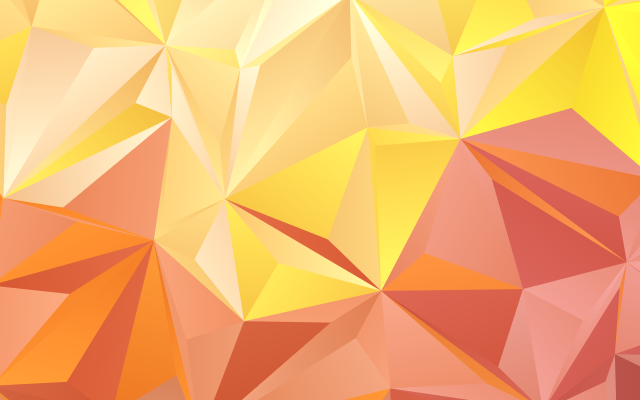
Write a Shadertoy shader that draws this background.

```glsl
// Low-poly mesh of sharp triangular facets, from pale yellow above to salmon and red below.
#define CELL 0.31      // mesh spacing, in canvas heights
#define JITTER 0.39    // vertex displacement, in cells
#define SHADE 1.0      // strength of the gradient inside a facet
#define DRIFT 0.22     // waviness of the border between the light and warm zones
#define PEACH vec3(1.00, 0.84, 0.50)
#define SALMON vec3(0.96, 0.60, 0.43)
#define YELLOW vec3(1.00, 0.86, 0.32)
#define CREAM vec3(1.00, 0.88, 0.71)
#define ORANGE vec3(0.99, 0.55, 0.18)
#define RED vec3(0.88, 0.40, 0.25)
#define PALE vec3(1.00, 0.98, 0.84)

vec3 hash3(vec2 p) {
    vec3 q = fract(p.xyx * vec3(0.1031, 0.1030, 0.0973));
    q += dot(q, q.yxz + 33.33);
    return fract((q.xxy + q.yzz) * q.zyx);
}

float cornerSlope(vec2 id, vec2 offset) {
    return dot(hash3(id).xy * 2.0 - 1.0, offset);
}

float gradientNoise(vec2 p) {
    vec2 i = floor(p), f = p - i, e = vec2(0.0, 1.0);
    vec2 s = f * f * f * (f * (f * 6.0 - 15.0) + 10.0);
    return mix(mix(cornerSlope(i, f), cornerSlope(i + e.yx, f - e.yx), s.x),
               mix(cornerSlope(i + e, f - e), cornerSlope(i + 1.0, f - 1.0), s.x), s.y);
}

vec2 meshVertex(vec2 id) {
    return id + JITTER * (2.0 * hash3(id + 41.0).xy - 1.0);
}

float cross2(vec2 a, vec2 b) { return a.x * b.y - a.y * b.x; }

float edgeDistance(vec2 p, vec2 a, vec2 b) {
    return cross2(b - a, p - a) / max(length(b - a), 1e-4);
}

// Positive inside a counter-clockwise triangle
float triangleDistance(vec2 p, vec2 a, vec2 b, vec2 c) {
    return min(edgeDistance(p, a, b), min(edgeDistance(p, b, c), edgeDistance(p, c, a)));
}

// Flat facet colour; u is the facet centre on the unit canvas
vec3 facetColor(vec2 u, vec3 r) {
    float dip = (u.x - 0.43) / 0.19;
    float border = 0.64 - 0.36 * exp(-dip * dip);
    float zone = u.y - border + DRIFT * gradientNoise(u * 4.0) + 0.26 * (r.x - 0.5);
    vec3 col;
    if (zone > 0.0) {
        float pick = r.y + 0.35 * (u.x - 0.5);
        col = pick < 0.26 ? CREAM : pick < 0.69 ? PEACH : YELLOW;
        if (pick >= 0.69) col.yz += vec2(0.06, -0.12) * smoothstep(0.6, 1.0, u.x);
        float glow = (u.x - 0.45) / 0.22;
        col = mix(col, PALE, 0.65 * exp(-glow * glow) * smoothstep(0.65, 1.0, u.y));
    } else {
        float redShare = 0.2 + 0.5 * (0.3 - u.y) + 0.15 * (u.x - 0.5);
        float pick = r.y + 0.5 * (u.x - 0.45);
        col = r.z < redShare ? RED : pick < 0.36 ? ORANGE : SALMON;
        col += vec3(-0.03, -0.02, 0.09) * smoothstep(0.5, 0.9, u.x);
        col *= 1.0 - 0.14 * smoothstep(0.2, 0.0, u.y) * r.x;
    }
    return col * (1.0 + (r.z - 0.5) * vec3(0.03, 0.08, 0.12));
}

// Adds one facet, weighted by its smoothed coverage of the pixel
void addFacet(inout vec4 sum, vec2 p, vec2 a, vec2 b, vec2 c, vec2 seed, float pixel) {
    float cover = clamp(triangleDistance(p, a, b, c) / pixel + 0.5, 0.0, 1.0);
    if (cover <= 0.0) return;
    vec3 r = hash3(seed);
    vec2 centre = (a + b + c) / 3.0;
    vec2 u = centre * CELL * vec2(iResolution.y / iResolution.x, 1.0);
    float angle = 6.2832 * hash3(seed + 7.7).x;
    float slope = clamp(1.7 * dot(p - centre, vec2(cos(angle), sin(angle))), -1.0, 1.0);
    vec3 col = facetColor(u, r) * (1.0 + SHADE * slope * vec3(0.03, 0.11, 0.18));
    sum += cover * vec4(col, 1.0);
}

// Splits a mesh triangle into three facets around an inner point
void addFan(inout vec4 sum, vec2 p, vec2 a, vec2 b, vec2 c, vec2 seed, float pixel) {
    if (cross2(b - a, c - a) <= 0.0 || triangleDistance(p, a, b, c) < -pixel) return;
    vec3 w = hash3(seed + 3.1);
    w = w * w + 0.06;
    vec2 apex = (a * w.x + b * w.y + c * w.z) / (w.x + w.y + w.z);
    addFacet(sum, p, a, b, apex, seed + 11.3, pixel);
    addFacet(sum, p, b, c, apex, seed + 23.9, pixel);
    addFacet(sum, p, c, a, apex, seed + 37.1, pixel);
}

void mainImage(out vec4 fragColor, in vec2 fragCoord) {
    vec2 p = fragCoord / (iResolution.y * CELL);
    float pixel = 1.0 / (iResolution.y * CELL);
    vec4 sum = vec4(0.0);
    for (int j = -1; j <= 1; j++)
    for (int i = -1; i <= 1; i++) {
        vec2 id = floor(p) + vec2(i, j);
        vec2 a = meshVertex(id), b = meshVertex(id + vec2(1, 0));
        vec2 c = meshVertex(id + 1.0), d = meshVertex(id + vec2(0, 1));
        // Alternating diagonals make star-shaped hubs
        bool rising = mod(id.x + id.y, 2.0) < 0.5;
        addFan(sum, p, a, b, rising ? c : d, id + 101.7, pixel);
        addFan(sum, p, rising ? a : b, c, d, id + 211.3, pixel);
    }
    fragColor = vec4(clamp(sum.rgb / max(sum.a, 1e-4), 0.0, 1.0), 1.0);
}
```
